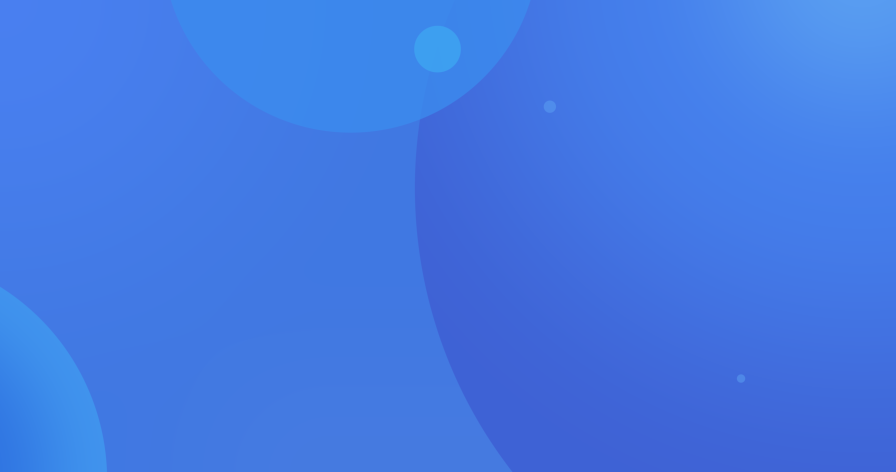
This background is drawn by a Shadertoy shader. Its source:

```glsl
const vec3 INDIGO = vec3(0.245, 0.385, 0.835);
const vec3 AZURE = vec3(0.270, 0.500, 0.925);
const vec3 PALE_SKY = vec3(0.350, 0.620, 0.945);
const vec3 CORNER_BLUE = vec3(0.285, 0.500, 0.940);
const vec3 FIELD_BLUE = vec3(0.252, 0.470, 0.885);
const vec3 FLOOR_BLUE = vec3(0.272, 0.480, 0.880);
const vec3 CERULEAN = vec3(0.230, 0.550, 0.935);
const vec3 CYAN = vec3(0.240, 0.640, 0.945);
const vec3 DEEP_BLUE = vec3(0.185, 0.455, 0.885);
const vec3 RIM_BLUE = vec3(0.250, 0.575, 0.930);

// Antialiased coverage of a disc
float disc(vec2 p, vec2 center, float radius, float pixel) {
    float d = length(p - center) - radius;
    return 1.0 - smoothstep(-0.75 * pixel, 0.75 * pixel, d);
}

// Falls from one at the near distance to zero at the far distance
float falloff(float d, float near, float far) {
    return 1.0 - smoothstep(near, far, d);
}

// Diagonal field, brighter in the upper left corner
vec3 fieldColor(vec2 p) {
    float d = length(p - vec2(0.0, 1.0));
    vec3 color = mix(FIELD_BLUE, CORNER_BLUE, falloff(d, 0.0, 0.95));
    return mix(color, FLOOR_BLUE, falloff(p.y, 0.0, 0.45) * smoothstep(0.2, 0.7, p.x));
}

// Large disc, lit from the upper right
vec3 sphereColor(vec2 p) {
    float d = length(p - vec2(1.827, 1.074));
    vec3 color = mix(INDIGO, AZURE, falloff(d, 0.4, 1.2));
    return mix(color, PALE_SKY, falloff(d, 0.0, 0.5));
}

// Lower left disc, deep inside with a bright rim
vec3 rimColor(vec2 p, vec2 center, float radius) {
    float d = length(p - center) / radius;
    return mix(DEEP_BLUE, RIM_BLUE, smoothstep(0.45, 1.0, d));
}

void mainImage(out vec4 fragColor, in vec2 fragCoord) {
    // Lengths are fractions of the canvas height
    vec2 p = fragCoord / iResolution.y;
    float pixel = 1.0 / iResolution.y;

    // Field and large disc
    vec3 color = fieldColor(p);
    color = mix(color, sphereColor(p), disc(p, vec2(1.859, 0.602), 0.980, pixel));

    // Translucent discs at the top
    color = mix(color, CERULEAN, 0.75 * disc(p, vec2(0.743, 1.118), 0.399, pixel));
    color = mix(color, CYAN, 0.85 * disc(p, vec2(0.927, 0.896), 0.0494, pixel));

    // Corner disc
    vec2 cornerCenter = vec2(-0.256, -0.017);
    float cornerRadius = 0.483;
    color = mix(color, rimColor(p, cornerCenter, cornerRadius),
                disc(p, cornerCenter, cornerRadius, pixel));

    // Small floating dots
    float dots = max(disc(p, vec2(1.165, 0.774), 0.0130, pixel),
                     disc(p, vec2(1.570, 0.198), 0.0088, pixel));
    color = mix(color, PALE_SKY, 0.55 * dots);

    fragColor = vec4(color, 1.0);
}
```
